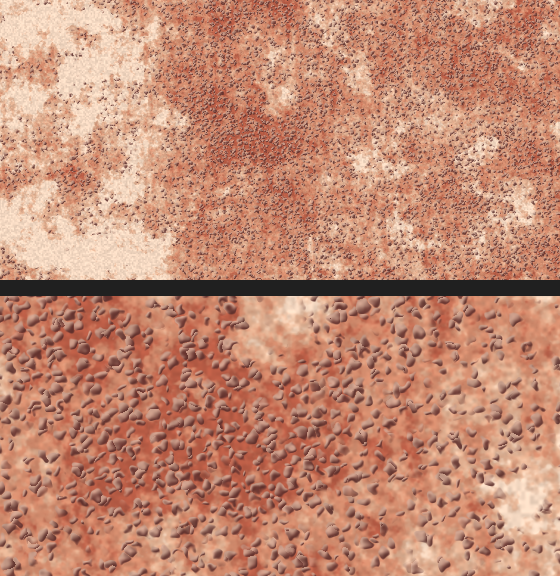
Top: the whole. Bottom: its middle third, enlarged.
Give the GLSL for this texture, as a Shadertoy shader.

```glsl
const vec3 SHADOW = vec3(0.36, 0.18, 0.17);
const vec3 GREY   = vec3(0.79, 0.63, 0.56);
const vec3 RUST   = vec3(0.72, 0.36, 0.27);
const vec3 CLAY   = vec3(0.83, 0.55, 0.43);
const vec3 SAND   = vec3(0.88, 0.69, 0.57);
const vec3 CREAM  = vec3(0.96, 0.85, 0.76);

float hash(vec2 p) {
    vec3 q = fract(vec3(p.xyx) * 0.1031);
    q += dot(q, q.yzx + 33.33);
    return fract((q.x + q.y) * q.z);
}

vec2 hash2(vec2 p) {
    return vec2(hash(p + 17.0), hash(p + 71.0));
}

float noise(vec2 p) {
    vec2 cell = floor(p), f = fract(p);
    f = f * f * (3.0 - 2.0 * f);
    float low  = mix(hash(cell), hash(cell + vec2(1, 0)), f.x);
    float high = mix(hash(cell + vec2(0, 1)), hash(cell + vec2(1, 1)), f.x);
    return mix(low, high, f.y);
}

float fbm(vec2 p, int octaves) {
    float sum = 0.0, total = 0.0, weight = 1.0;
    for (int i = 0; i < octaves; i++) {
        sum += weight * noise(p);
        total += weight;
        weight *= 0.6;
        p = mat2(1.6, 1.2, -1.2, 1.6) * p + 5.3;
    }
    return sum / total;
}

// Large-scale wear: pale paint on the left, corroded centre and upper right
float wearBias(vec2 p) {
    float left = 1.0 - smoothstep(0.45, 0.85, p.x);
    float centre = exp(-dot((p - vec2(1.0, 0.5)) * vec2(2.2, 2.8),
                            (p - vec2(1.0, 0.5)) * vec2(2.2, 2.8)));
    float corner = smoothstep(1.2, 1.7, p.x) * smoothstep(0.3, 0.8, p.y);
    return 0.22 * left - 0.12 * centre - 0.12 * corner;
}

// Rust grains: x is coverage, y is the lighting across the grain
vec2 grains(vec2 p, float density, float blur) {
    vec2 cell = floor(p), result = vec2(0.0);
    for (int y = -1; y <= 1; y++)
    for (int x = -1; x <= 1; x++) {
        vec2 id = cell + vec2(x, y);
        vec2 offset = p - id - hash2(id);
        float radius = mix(0.26, 0.56, hash(id + 131.0));
        float cover = 1.0 - smoothstep(radius - blur, radius + blur, length(offset));
        cover *= smoothstep(-0.1, 0.1, density - hash(id + 211.0));
        float light = dot(offset / radius, vec2(-0.6, 0.8));
        if (cover > result.x) result = vec2(cover, light);
    }
    return result;
}

// Four-stop ramp from bare rust to faded paint
vec3 paintRamp(float tone) {
    vec3 color = mix(RUST, CLAY, smoothstep(0.0, 0.35, tone));
    color = mix(color, SAND, smoothstep(0.35, 0.65, tone));
    return mix(color, CREAM, smoothstep(0.62, 0.95, tone));
}

void mainImage(out vec4 fragColor, in vec2 fragCoord) {
    vec2 p = fragCoord / iResolution.y;
    float pixel = 1.0 / iResolution.y;

    // Faded areas, ragged flakes and faint brushed streaks
    float patches = fbm(p * vec2(4.0, 5.0) + 3.0, 5);
    float ragged = fbm(p * vec2(7.0, 9.0) + 21.0, 6);
    float flakes = smoothstep(0.57, 0.66, ragged + 0.3 * wearBias(p));
    float vertical = noise(p * vec2(65.0, 11.0) + 40.0) - 0.5;
    float horizontal = noise(p * vec2(9.0, 45.0) + 80.0) - 0.5;
    float speckle = fbm(p * 75.0, 3) - 0.5;

    float wear = 0.38 + 1.2 * (patches - 0.5) + wearBias(p) + 0.34 * flakes;
    float tone = wear + 0.32 * vertical + 0.18 * horizontal + 0.75 * speckle;
    vec3 color = paintRamp(tone);

    // Crusty grains cluster where the paint has gone
    float clusters = fbm(p * vec2(13.0, 10.0) + 60.0, 4) - 0.5;
    float density = 0.95 - 1.05 * wear + 1.1 * clusters + 0.12 * smoothstep(0.6, 1.6, p.x);
    vec2 warp = vec2(noise(p * 130.0), noise(p * 130.0 + 50.0)) - 0.5;
    float scale = 82.0;
    vec2 grain = grains(p * scale + 0.7 * warp, density, 0.08 + 0.4 * pixel * scale);
    vec3 grainColor = mix(SHADOW, GREY, smoothstep(-0.7, 0.6, grain.y));
    color = mix(color, grainColor, 0.88 * grain.x);

    // Fine surface roughness
    color *= 1.0 + 0.16 * (noise(p * 190.0) - 0.5);
    fragColor = vec4(clamp(color, 0.0, 1.0), 1.0);
}
```
